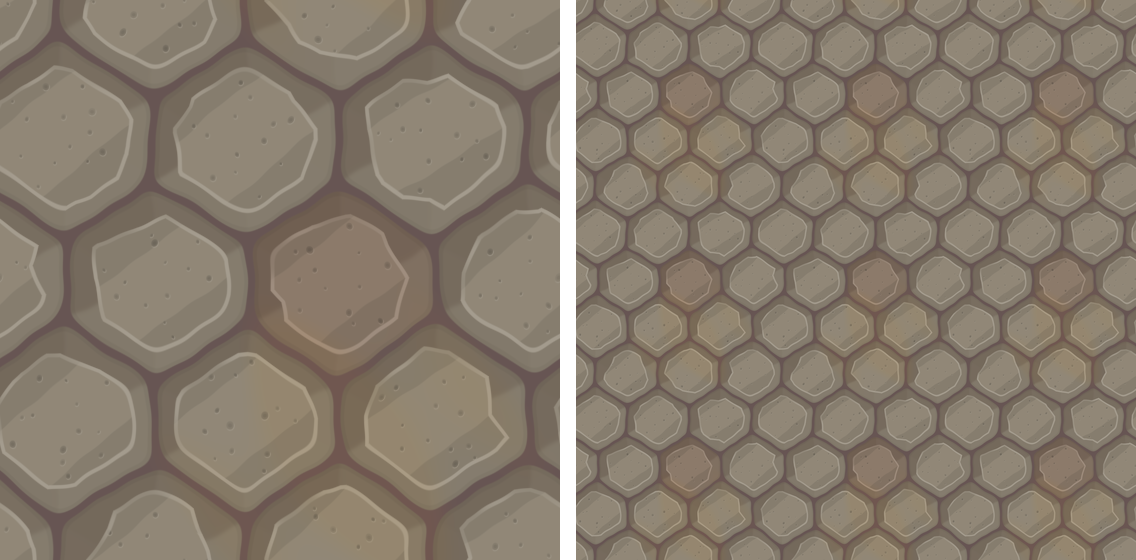
Left: one tile. Right: repeated 3 by 3.
This texture is drawn by a three.js fragment shader. Its source:

```glsl
// Worn hexagonal paving stones with bevelled rims, pitted tops and dark mortar; tiles seamlessly.
#define GRID vec2(3.0, 4.0)
#define JITTER 0.07
#define GAP 0.0065
#define RIM 0.036
#define TOP_RADIUS 0.132
#define OUTLINE 0.0034
#define SOFT 0.0017
#define CORNER 110.0
#define MORTAR vec3(0.405, 0.335, 0.325)
#define RIM_DARK vec3(0.455, 0.410, 0.358)
#define TOP_LIGHT vec3(0.567, 0.530, 0.468)
#define EDGE_LIGHT vec3(0.650, 0.618, 0.565)

const float TAU = 6.2831853;
const int SIDES = 13;
const int PITS = 13;
const vec2 LIGHT_DIR = vec2(0.6, -0.8);

varying vec2 vUv;

vec2 hash2(vec2 p) {
  vec3 q = fract(vec3(p.xyx) * vec3(0.1031, 0.1030, 0.0973));
  q += dot(q, q.yzx + 33.33);
  return fract((q.xx + q.yz) * q.zy);
}

// 1 inside a shape, 0 outside, from a signed distance
float fill(float d) { return 1.0 - smoothstep(-SOFT, SOFT, d); }

vec2 wrapId(vec2 id) { return floor(mod(id + 0.5, GRID)); }

// Staggered rows of slightly displaced stone centres
vec2 stoneCentre(vec2 id) {
  vec2 w = wrapId(id);
  float stagger = 0.33 + 0.5 * (1.0 - mod(w.y, 2.0));
  return (id + vec2(stagger, 0.0) + JITTER * (hash2(w * 7.0 + 3.0) - 0.5)) / GRID;
}

vec2 nearestStone(vec2 p) {
  vec2 base = floor(p * GRID), best = base;
  float bestDist = 9.0;
  for (int j = -1; j <= 1; j++)
    for (int i = -2; i <= 1; i++) {
      vec2 id = base + vec2(float(i), float(j));
      float d = length(p - stoneCentre(id));
      if (d < bestDist) { bestDist = d; best = id; }
    }
  return best;
}

// xy: outward facet normal, z: rounded distance to the cell border
vec3 cellBorder(vec2 p, vec2 id) {
  vec2 centre = stoneCentre(id), normal = vec2(0.0);
  float sum = 0.0, facetSum = 0.0;
  for (int j = -1; j <= 1; j++)
    for (int i = -1; i <= 1; i++) {
      if (i == 0 && j == 0) continue;
      vec2 other = stoneCentre(id + vec2(float(i), float(j)));
      vec2 n = normalize(other - centre);
      float w = exp(-CORNER * dot(0.5 * (centre + other) - p, n));
      float facet = w * w * w * w;
      sum += w;
      facetSum += facet;
      normal += n * facet;
    }
  return vec3(normal / facetSum, -log(sum) / CORNER);
}

// Vertex of the chipped outline of a stone top
vec2 topVertex(float k, vec2 seed) {
  k = mod(k, float(SIDES));
  vec2 h = hash2(seed + vec2(k * 3.7, k * 1.9));
  float angle = TAU * (k + 0.6 * h.x) / float(SIDES);
  float radius = TOP_RADIUS * (0.90 + 0.22 * h.y) - 0.018 * step(0.8, fract(h.x * 7.0 + h.y));
  return radius * vec2(cos(angle), sin(angle));
}

// Signed distance to the chipped polygon
float chippedTop(vec2 q, vec2 seed) {
  float dist = 9.0, side = 1.0;
  vec2 a = topVertex(0.0, seed);
  for (int k = 1; k <= SIDES; k++) {
    vec2 b = topVertex(float(k), seed);
    vec2 e = b - a, v = q - a;
    dist = min(dist, length(v - e * clamp(dot(v, e) / dot(e, e), 0.0, 1.0)));
    if ((a.y > q.y) != (b.y > q.y) && q.x < a.x + e.x * (q.y - a.y) / e.y) side = -side;
    a = b;
  }
  return side * dist;
}

// Small craters: dark hollow with a lit lower right lip
vec3 addPits(vec3 col, vec2 q, vec2 seed) {
  for (int k = 0; k < PITS; k++) {
    float f = float(k);
    vec2 h = hash2(seed + vec2(f * 5.3, f * 2.1 + 40.0));
    float angle = 2.4 * f + 1.2 * h.x + seed.x;
    vec2 v = q - 0.105 * sqrt((f + 0.7) / float(PITS)) * vec2(cos(angle), sin(angle));
    float r = mix(0.0025, 0.0068, h.y * h.y);
    float d = length(v * vec2(1.1, 0.95)) - r;
    float lip = fill(abs(d - 0.001) - 0.0008) * smoothstep(-0.2, 0.7, dot(normalize(v + 1e-5), LIGHT_DIR));
    col = mix(col, col * 0.87, fill(d) * (0.35 + 0.65 * h.x));
    col = mix(col, col * 0.94, fill(length(v) - r * 0.5));
    col = mix(col, EDGE_LIGHT, 0.55 * lip);
  }
  return col;
}

void main() {
  // Gentle periodic warp for hand-cut edges
  vec2 t = TAU * vUv;
  vec2 p = vUv + 0.0022 * vec2(sin(5.0 * t.y + 3.0 * t.x) + 0.6 * sin(11.0 * t.y - 4.0 * t.x),
                               sin(6.0 * t.x - 2.0 * t.y) + 0.6 * sin(13.0 * t.x + 5.0 * t.y));
  vec2 id = nearestStone(p);
  vec2 stone = wrapId(id), seed = stone * 17.0 + 5.0, rnd = hash2(seed);
  vec2 q = p - stoneCentre(id);
  vec3 border = cellBorder(p, id);

  // Bevelled rim, darker toward the upper left
  float facing = dot(border.xy, LIGHT_DIR);
  vec3 rim = mix(RIM_DARK, TOP_LIGHT * 0.92, smoothstep(-0.9, 0.75, facing));
  rim *= 1.0 - 0.04 * fill(border.z - GAP - 0.007);

  // Flat top with a pale diagonal band
  float across = dot(q, normalize(vec2(0.62 + 0.3 * (rnd.x - 0.5), -0.78)));
  float shade = max(fill(0.048 + 0.03 * rnd.x - across), fill(across + 0.062 + 0.025 * rnd.y));
  vec3 top = addPits(TOP_LIGHT * (1.0 - 0.075 * shade), q, seed);
  float topDist = max(chippedTop(q - vec2(0.003, -0.004), seed), RIM - border.z);
  vec3 col = mix(rim, top, fill(topDist));

  // Worn bright outline, fading in places on the shaded side
  float lit = dot(normalize(q + 1e-5), LIGHT_DIR) + 0.5 * sin(4.0 * t.x + 7.0 * t.y);
  float wear = mix(0.35, 0.92, smoothstep(-1.2, -0.1, lit));
  col = mix(col, EDGE_LIGHT, wear * fill(abs(topDist + OUTLINE) - OUTLINE));

  // One brown stone, ochre stains, then mortar
  float brown = 1.0 - step(0.5, abs(stone.x + 3.0 * stone.y - 7.0));
  col *= mix(vec3(1.0), vec3(0.965, 0.905, 0.89), brown);
  float stain = cos(t.x - 3.9) + cos(t.y - 1.2) + 0.5 * sin(3.0 * t.x + 2.0 * t.y);
  stain = smoothstep(0.7, 1.5, stain);
  col *= mix(vec3(1.0), vec3(1.03, 0.995, 0.93), stain);
  vec3 mortar = MORTAR * mix(vec3(1.0), vec3(1.08, 1.02, 0.97), stain);
  col = mix(col, mortar, fill(border.z - GAP));
  gl_FragColor = vec4(col, 1.0);
}
```
